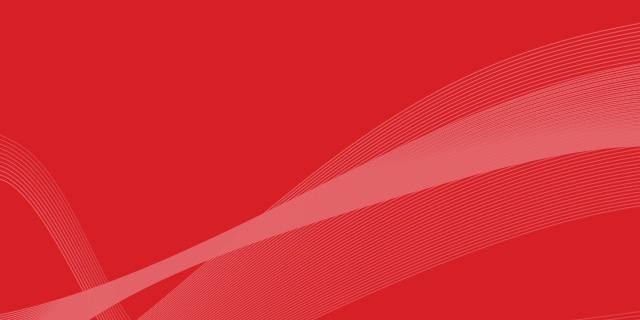
This background is drawn by a WebGL 2 fragment shader. Its source:

```glsl
#version 300 es
precision highp float;
// Flowing ribbons of fine pink lines on a flat red ground.
// Each ribbon lies between two quartic edge curves; its lines are level sets
// of the position between them, box-filtered analytically for smooth edges.

#define GROUND vec3(0.838, 0.125, 0.150)
#define PINK vec3(0.890, 0.400, 0.420)
#define LINE_WIDTH 0.0036
#define BAND_LINES 50.0
#define FAN_LINES 48.0
#define TAIL_LINES 10.0
#define CORNER_LINES 4.0

uniform vec2 u_resolution;
out vec4 outColor;

// Quartic through five evenly spaced heights, at s = 0, 1, 2, 3, 4.
float curve(float s, float first, vec4 rest) {
    vec4 d1 = rest - vec4(first, rest.xyz);
    vec3 d2 = d1.yzw - d1.xyz;
    vec2 d3 = d2.yz - d2.xy;
    float d4 = d3.y - d3.x;
    return first + s * (d1.x + (s - 1.0) / 2.0 * (d2.x
         + (s - 2.0) / 3.0 * (d3.x + (s - 3.0) / 4.0 * d4)));
}

// Running total of a unit-period pulse train with the given duty.
float pulseIntegral(float x, float duty) {
    return floor(x) * duty + min(fract(x), duty);
}

// Coverage of lines between two edges; crowd packs them toward the lower edge.
float ribbon(float y, float top, float bottom, float lines, float crowd, vec2 opacity) {
    float t = (top - y) / (top - bottom);
    float phase = lines * t * (1.0 - crowd + crowd * t * t);
    float footprint = max(length(vec2(dFdx(phase), dFdy(phase))), 1e-4);
    float duty = min(LINE_WIDTH * footprint * u_resolution.y, 1.0);

    float center = phase + 0.5 * duty;
    float coverage = (pulseIntegral(center + 0.5 * footprint, duty)
                    - pulseIntegral(center - 0.5 * footprint, duty)) / footprint;
    float inside = clamp((phase + 0.5) / footprint + 0.5, 0.0, 1.0)
                 * clamp((lines + 0.5 - phase) / footprint + 0.5, 0.0, 1.0);
    return coverage * inside * mix(opacity.x, opacity.y, clamp(t, 0.0, 1.0));
}

// Curve parameter for a ribbon spanning the given horizontal range.
float along(float x, float left, float right) {
    return clamp(4.0 * (x - left) / (right - left), -1.0, 4.3);
}

void main() {
    vec2 p = gl_FragCoord.xy / u_resolution * vec2(2.0, 1.0);

    // Dense central band
    float s = along(p.x, 0.0, 2.0);
    float band = ribbon(p.y,
        curve(s, 0.016, vec4(0.182, 0.419, 0.648, 0.797)),
        curve(s, -0.224, vec4(0.122, 0.310, 0.458, 0.544)),
        BAND_LINES, 0.35, vec2(0.95));

    // Wide fan crossing behind the band
    s = along(p.x, 0.43, 2.0);
    float fan = ribbon(p.y,
        curve(s, 0.0, vec4(0.331, 0.625, 0.823, 0.927)),
        curve(s, -0.276, vec4(-0.073, 0.109, 0.260, 0.357)),
        FAN_LINES, 0.06, vec2(0.85, 0.65));

    // Falling tail at the left
    s = along(p.x, 0.0, 0.427);
    float tail = ribbon(p.y,
        curve(s, 0.578, vec4(0.510, 0.362, 0.151, -0.021)),
        curve(s, 0.440, vec4(0.349, 0.177, -0.023, -0.211)),
        TAIL_LINES, 0.0, vec2(0.45, 0.90));

    // Faint lines entering the lower right corner
    s = along(p.x, 1.8, 2.0);
    float rise = 0.0065 * s;
    float corner = ribbon(p.y, rise, rise - 0.05, CORNER_LINES, 0.0, vec2(0.5));

    float clearance = (1.0 - band) * (1.0 - fan) * (1.0 - tail) * (1.0 - corner);
    outColor = vec4(mix(PINK, GROUND, clearance), 1.0);
}
```
